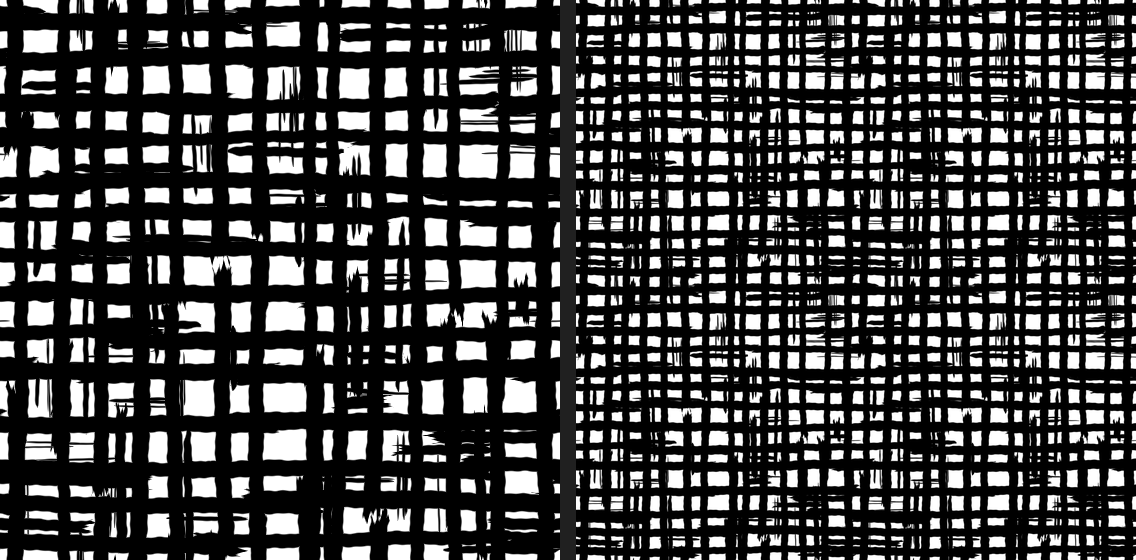
Left: one tile. Right: repeated 2 by 2.
Reproduce this pattern procedurally as a Shadertoy shader.

```glsl
// Draws a seamless crosshatch of ragged black brush strokes on white.

const vec3 INK = vec3(0.0);
const vec3 PAPER = vec3(1.0);
const float PI = 3.14159;
const int LINES = 14;          // long lines per direction
const int DABS = 24;           // short, medium-wide strokes
const int TUFTS = 17;          // clusters of thin bristle marks
const int BRISTLES = 4;        // marks per cluster

vec4 hash4(float seed) {
    return fract(sin(seed * vec4(12.71, 31.17, 26.93, 18.37) + 1.3) * 4375.85);
}

// Position of slot i of count; jitter fades near the tile border,
// so that no long edge runs along the seam.
float slot(int i, int count, float jitter) {
    float u = (float(i) + 0.5) / float(count);
    return u + jitter * sin(PI * u) / float(count);
}

// Distance to a stroke along x; wraps around the unit tile.
// fray: depth of the torn ends, taper: narrowing (or flare, if negative) at the tips.
float stroke(vec2 p, vec2 centre, vec2 halfSize, float fray, float taper, float seed) {
    vec2 q = fract(p - centre + 0.5) - 0.5;
    float tilt = 0.018 * sin(seed * 5.3);
    q.y += tilt * q.x + 0.0025 * sin(q.x * 9.0 + seed);

    // Uneven long edges, different on each side and wilder near the tips
    float side = seed + 2.0 * sign(q.y);
    float t = abs(q.x) / halfSize.x;
    float nearTip = pow(min(t, 1.0), 8.0);
    float rough = 0.0009 * sin(q.x * 38.0 + side)
                + 0.0007 * sin(q.x * 117.0 + side * 2.3)
                + 0.0005 * sin(q.x * 263.0 + side * 3.7);
    rough *= min(1.0, halfSize.y / 0.008) * (1.0 + 1.6 * nearTip);
    float width = halfSize.y * (1.0 - taper * nearTip) + rough;
    float edge = abs(q.y) - width;

    // Torn teeth where the bristles leave the surface
    float x = q.y / halfSize.y;
    float end = seed + sign(q.x);
    float teeth = 0.65 * abs(sin(x * 1.5 + end * 3.0))
                + 0.35 * abs(sin(x * 4.6 + end * 7.0));
    float tip = abs(q.x) - halfSize.x + fray * teeth;
    return max(edge, tip * mix(1.0, 0.4, step(0.001, fray)));
}

// Two overlapping strokes make each line that runs around the tile.
float longLines(vec2 p, float seed) {
    float d = 1.0;
    for (int i = 0; i < LINES; i++) {
        vec4 line = hash4(seed + float(i) * 1.37);
        float across = slot(i, LINES, 0.5 * (line.x - 0.5));
        for (int k = 0; k < 2; k++) {
            float id = seed + float(i) * 2.19 + float(k) * 41.3;
            vec4 h = hash4(id);
            vec2 centre = vec2(line.y + 0.5 * float(k) + 0.06 * (h.x - 0.5),
                               across + 0.018 * (h.y - 0.5));
            vec2 halfSize = vec2(mix(0.265, 0.34, h.z), mix(0.0108, 0.0165, h.w));
            d = min(d, stroke(p, centre, halfSize, mix(0.015, 0.04, line.z), -0.25, id));
        }
    }
    return d;
}

// Shorter strokes lying between and over the lines: round or torn.
float dabs(vec2 p, float seed) {
    float d = 1.0;
    for (int i = 0; i < DABS; i++) {
        float id = seed + float(i) * 3.71;
        vec4 h = hash4(id);
        float torn = step(0.55, h.w);
        vec2 centre = vec2(h.x, slot(i, DABS, h.y - 0.5));
        vec2 halfSize = vec2(mix(0.05, 0.17, h.z), mix(0.0045, 0.0125, h.w));
        d = min(d, stroke(p, centre, halfSize, 0.03 * torn, mix(0.9, -0.2, torn), id));
    }
    return d;
}

// Clusters of thin pointed marks left by a dry brush.
float tufts(vec2 p, float seed) {
    float d = 1.0;
    for (int i = 0; i < TUFTS; i++) {
        vec4 c = hash4(seed + float(i) * 5.23);
        vec2 tuft = vec2(c.x, slot(i, TUFTS, c.y - 0.5));
        for (int k = 0; k < BRISTLES; k++) {
            float id = seed + float(i) * 4.57 + float(k) * 17.9;
            vec4 h = hash4(id);
            vec2 centre = tuft + vec2(0.08, 0.036) * (h.xy - 0.5);
            vec2 halfSize = vec2(mix(0.025, 0.08, h.z), mix(0.0013, 0.0042, h.w * h.w));
            d = min(d, stroke(p, centre, halfSize, 0.0, 1.0, id));
        }
    }
    return d;
}

float brushwork(vec2 p, float seed) {
    return min(longLines(p, seed), min(dabs(p, seed + 61.0), tufts(p, seed + 127.0)));
}

void mainImage(out vec4 fragColor, in vec2 fragCoord) {
    vec2 p = fragCoord / iResolution.xy;
    float pixel = 1.0 / min(iResolution.x, iResolution.y);

    // Horizontal strokes, then vertical ones with swapped axes
    float d = min(brushwork(p, 3.0), brushwork(p.yx, 211.0));
    float paper = clamp(0.5 + d / (1.4 * pixel), 0.0, 1.0);
    fragColor = vec4(mix(INK, PAPER, paper), 1.0);
}
```
